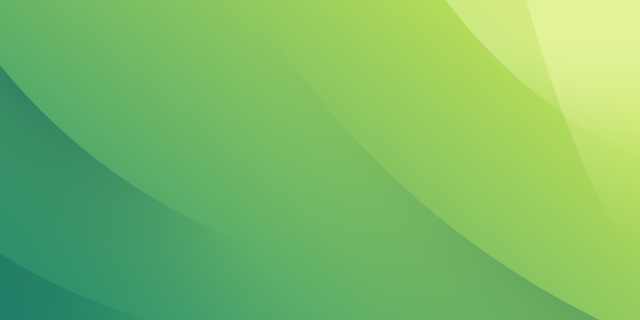
Give the GLSL for this background, as a Shadertoy shader.

```glsl
// Overlapping translucent sheets with sweeping arc edges over a diagonal
// teal-to-lime gradient. Each sheet edge is a large circle; shadows fall
// outside three of them, and pale light fills the inside of two others.

#define GRADIENT_AXIS vec2(0.65, 0.76)
#define GREEN_STOP 0.80
#define LIME_STOP 1.65
#define TEAL vec3(0.13, 0.55, 0.44)
#define GREEN vec3(0.41, 0.71, 0.40)
#define LIME vec3(0.70, 0.86, 0.35)
#define SHADOW vec3(0.10, 0.42, 0.36)
#define GLOW vec3(0.95, 0.98, 0.72)

// Signed distance to a circular sheet edge, positive outside
float arcDistance(vec2 p, vec2 center, float radius) {
    return length(p - center) - radius;
}

// Antialiased coverage of the positive side
float coverage(float d) {
    float halfPixel = 0.75 / iResolution.y;
    return smoothstep(-halfPixel, halfPixel, d);
}

// Shadow that starts at the edge and decays over the given width
float edgeShadow(float d, float width) {
    return coverage(d) * exp(-max(d, 0.0) / width);
}

vec3 baseGradient(vec2 p) {
    float t = dot(p, GRADIENT_AXIS);
    vec3 color = mix(TEAL, GREEN, clamp(t / GREEN_STOP, 0.0, 1.0));
    float limeAmount = (t - GREEN_STOP) / (LIME_STOP - GREEN_STOP);
    return mix(color, LIME, clamp(limeAmount, 0.0, 1.15));
}

void mainImage(out vec4 fragColor, in vec2 fragCoord) {
    // Canvas height is one unit
    vec2 p = fragCoord / iResolution.y;
    vec3 color = baseGradient(p);

    // Shadows, each fading along its arc
    float leftArc = arcDistance(p, vec2(1.411, 1.941), 1.817);
    float leftFade = 1.0 - smoothstep(0.0, 0.85, p.x);
    color = mix(color, SHADOW, 0.62 * leftFade * edgeShadow(leftArc, 0.26));

    float cornerArc = arcDistance(p, vec2(0.949, 1.713), 1.779);
    float cornerFade = 1.0 - smoothstep(0.0, 0.65, p.x);
    color = mix(color, SHADOW, 0.48 * cornerFade * edgeShadow(cornerArc, 0.5));

    float middleArc = arcDistance(p, vec2(3.030, 2.3625), 2.630);
    float middleFade = smoothstep(0.75, 1.9, p.x);
    color = mix(color, SHADOW, 0.36 * middleFade * edgeShadow(middleArc, 0.32));

    // Pale sheets in the upper right, dissolving downward
    float upperArc = arcDistance(p, vec2(2.697, 1.9745), 1.628);
    float upperFade = smoothstep(0.48, 0.90, p.y);
    color = mix(color, GLOW, 0.42 * upperFade * coverage(-upperArc));

    float rightArc = arcDistance(p, vec2(5.086, 1.908), 3.558);
    float rightFade = smoothstep(0.18, 0.92, p.y);
    color = mix(color, GLOW, 0.44 * rightFade * coverage(-rightArc));

    fragColor = vec4(color, 1.0);
}
```
